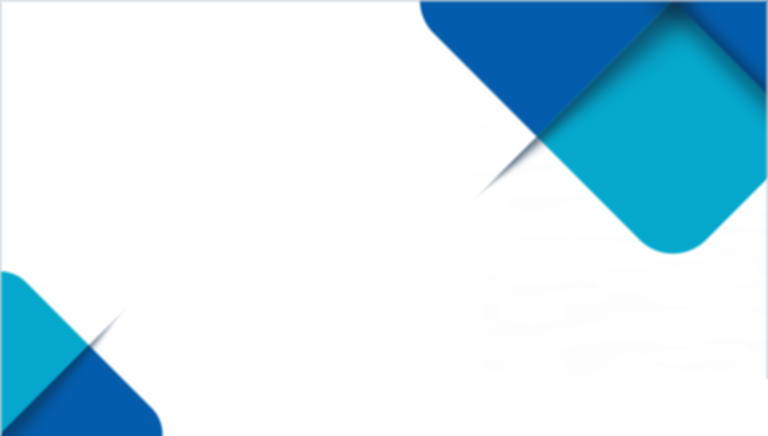
A WebGL 1 fragment shader for this background:

```glsl
precision highp float;
// White card background with folded blue and cyan rounded diamonds in two opposite corners.

uniform vec2 u_resolution;

const vec3 WHITE = vec3(1.0);
const vec3 CYAN = vec3(0.02, 0.66, 0.80);
const vec3 BLUE = vec3(0.01, 0.365, 0.675);
const vec3 SHADOW = vec3(0.05, 0.16, 0.27);
const vec3 FRAME = vec3(0.80, 0.83, 0.85);
const float ASPECT = 1.7655;
const float EDGE_BLUR = 0.0056;

// Coverage of the region where the signed distance is negative.
float fill(float dist, float blur) {
    return 1.0 - smoothstep(-blur, blur, dist);
}

float roundedSquare(vec2 q, float halfSide, float radius) {
    vec2 d = abs(q) - halfSide + radius;
    return length(max(d, 0.0)) + min(max(d.x, d.y), 0.0) - radius;
}

// Diagonal frame: x runs along the rising fold, y points to its lower right.
vec2 diagonal(vec2 p, vec2 center) {
    vec2 d = p - center;
    return vec2(d.x + d.y, d.x - d.y) * 0.70711;
}

float softBand(float dist, float width) {
    float x = dist / width;
    return exp(-x * x);
}

float hash(vec2 cell) {
    return fract(sin(dot(cell, vec2(12.99, 78.23))) * 4375.85);
}

float valueNoise(vec2 p) {
    vec2 i = floor(p);
    vec2 f = smoothstep(0.0, 1.0, fract(p));
    vec2 e = vec2(0.0, 1.0);
    return mix(mix(hash(i), hash(i + e.yx), f.x), mix(hash(i + e.xy), hash(i + e.yy), f.x), f.y);
}

// Shadow below a fold, widening with the distance from its pointed tip.
float foldShadow(float fromTip, float across, float blur) {
    float width = 0.092 * max(fromTip, 0.001);
    return softBand(across, width) * fill(-across, blur) * smoothstep(0.0, 0.15, fromTip);
}

vec3 upperCorner(vec3 col, vec2 p, float blur) {
    vec2 q = diagonal(p, vec2(1.547, 1.0));
    float inside = fill(roundedSquare(q, 0.443, 0.108), blur);
    float lowerSide = fill(-q.y, blur);
    float rightSide = fill(-q.x, blur);

    // Left blue panel and cyan panel, with the shadow cast across the fold
    col = mix(col, mix(BLUE, CYAN, lowerSide), inside);
    col = mix(col, SHADOW, 0.6 * foldShadow(q.x + 0.662, q.y, blur));
    col = mix(col, SHADOW, 0.45 * inside * lowerSide * softBand(q.x, 0.036));

    // Right blue panel, darkened beside the cyan edge
    vec3 rightBlue = mix(BLUE, SHADOW, 0.45 * softBand(q.x, 0.024));
    col = mix(col, rightBlue, inside * rightSide);

    // Dark meeting point of the panels
    return mix(col, SHADOW, 0.4 * inside * softBand(length(q), 0.05));
}

vec3 lowerCorner(vec3 col, vec2 p, float blur) {
    vec2 q = diagonal(p, vec2(0.0, 0.004));
    float inside = fill(roundedSquare(q, 0.289, 0.085), blur);
    col = mix(col, mix(CYAN, BLUE, fill(-q.y, blur)), inside);
    return mix(col, SHADOW, 0.52 * foldShadow(0.43 - q.x, q.y, blur));
}

// Thin frame on the top, left and upper right borders
vec3 borderFrame(vec3 col, vec2 p, float blur) {
    float right = max(ASPECT - p.x, 0.135 - p.y);
    float edge = min(min(p.x, 1.0 - p.y), right);
    return mix(col, FRAME, 0.85 * fill(edge - 0.0035, blur));
}

void main() {
    vec2 p = gl_FragCoord.xy / u_resolution * vec2(ASPECT, 1.0);
    float blur = max(EDGE_BLUR, 0.7 / u_resolution.y);

    // Faint flat streaks in the paper, on the lower right
    float streaks = smoothstep(0.5, 0.8, valueNoise(p * vec2(9.0, 55.0)));
    float streakArea = smoothstep(1.05, 1.15, p.x) * smoothstep(0.12, 0.16, p.y);
    vec3 col = WHITE - 0.009 * streaks * streakArea;

    col = upperCorner(col, p, blur);
    col = lowerCorner(col, p, blur);
    col = borderFrame(col, p, blur);
    gl_FragColor = vec4(col, 1.0);
}
```
